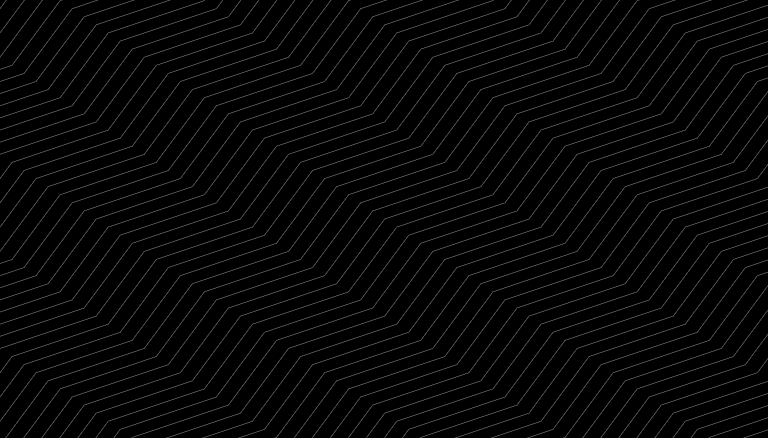
Write a Shadertoy shader that draws this pattern.

```glsl
// Lengths are fractions of the canvas width.
#define TILE vec2(0.3757, 0.2528)
#define ANCHOR vec2(0.0, 0.3694)
#define LINES_PER_PERIOD 12.0
#define BEND (1.0 / 3.0)
#define LINE_WIDTH 0.00066
#define LINE_COLOR vec3(0.585, 0.58, 0.56)
#define BACKGROUND vec3(0.0)

// Distance to the nearest line in a family of slanted zigzags.
float zigzagDistance(vec2 p) {
    vec2 halfTile = 0.5 * TILE;
    vec2 q = (p - ANCHOR) / halfTile;

    // Axes along and across the rising diagonal
    float along = 0.5 * (q.x + q.y);
    float across = 0.5 * (q.x - q.y);

    // Triangle wave: steep before each crest, shallow after it
    float phase = along - round(along);
    float level = LINES_PER_PERIOD * (across - BEND * abs(phase));

    // Exact slope turns the level into a true distance
    float side = phase < 0.0 ? -1.0 : 1.0;
    vec2 slope = 0.5 * vec2(1.0 - side * BEND, -1.0 - side * BEND);
    slope *= LINES_PER_PERIOD / halfTile;
    return abs(level - round(level)) / length(slope);
}

// Share of a pixel covered by a line, also when thinner than the pixel.
float lineCoverage(float dist, float width, float pixel) {
    float overlap = (0.5 * (width + pixel) - dist) / pixel;
    return clamp(overlap, 0.0, min(1.0, width / pixel));
}

void mainImage(out vec4 fragColor, in vec2 fragCoord) {
    float pixel = 1.0 / iResolution.x;
    float dist = zigzagDistance(fragCoord * pixel);
    float coverage = lineCoverage(dist, LINE_WIDTH, pixel);
    fragColor = vec4(mix(BACKGROUND, LINE_COLOR, coverage), 1.0);
}
```
